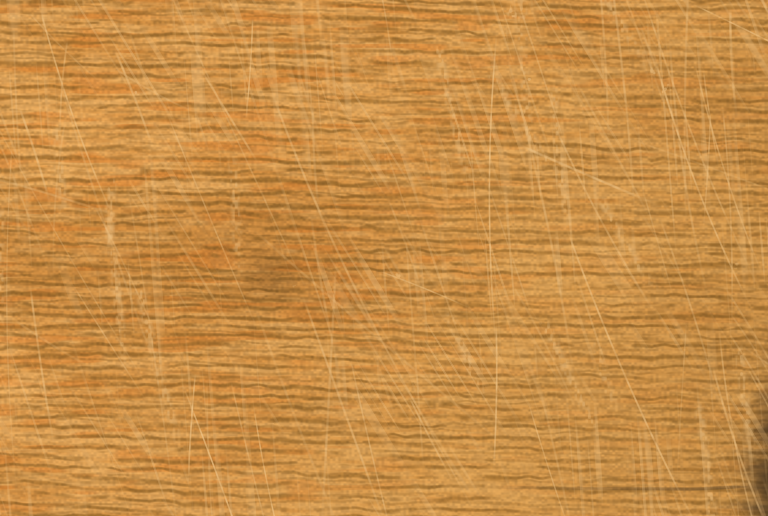
Reproduce this texture procedurally as a Shadertoy shader.

```glsl
// A worn oak board: warm orange-tan wood with close, broken dark grain, made
// of jittered rows and stretched noise, then crossed by a loop of pale knife
// scratches, faint hairlines and chips, with a stained lower right corner.

#define GRAIN_ROWS 50.0
#define GRAIN_DEPTH 0.80
#define SCRATCHES 110
#define SCRATCH_WIDTH 0.0026
#define CHIPS 8
#define ORANGE vec3(0.825, 0.55, 0.25)
#define PALE vec3(0.885, 0.655, 0.37)
#define OLIVE vec3(0.785, 0.575, 0.295)
#define RUST vec3(0.81, 0.46, 0.16)
#define GRAIN vec3(0.56, 0.385, 0.155)
#define CREAM vec3(0.94, 0.77, 0.53)
#define STAIN vec3(0.25, 0.19, 0.12)

float hash(vec2 p) {
    vec3 q = fract(p.xyx * 0.1031);
    q += dot(q, q.yzx + 33.33);
    return fract((q.x + q.y) * q.z);
}

float noise(vec2 p) {
    vec2 i = floor(p), f = fract(p);
    f = f * f * (3.0 - 2.0 * f);
    return mix(mix(hash(i), hash(i + vec2(1, 0)), f.x),
               mix(hash(i + vec2(0, 1)), hash(i + vec2(1, 1)), f.x), f.y);
}

float fbm(vec2 p) {
    return 0.55 * noise(p) + 0.3 * noise(p * 2.1 + 17.0) + 0.15 * noise(p * 4.3 + 41.0);
}

// Dark grain: one ragged line of short dashes in each row
float grainLines(vec2 p, float rows, float seed) {
    float v = (p.y + 0.022 * p.x) * rows + seed;
    v += 0.9 * noise(vec2(p.x * 2.2, p.y * 4.0) + seed) + 0.3 * noise(vec2(p.x * 16.0, p.y * 14.0));
    float row = floor(v);
    float offset = 0.34 * (noise(vec2(p.x * 5.0, row * 13.0)) - 0.5)
                 + 0.26 * (noise(vec2(p.x * 42.0, row * 7.0)) - 0.5);
    float d = abs(fract(v) - 0.5 - offset);
    float dash = noise(vec2(p.x * 10.0 + seed, row * 17.0));
    float flecks = noise(vec2(p.x * 60.0, row * 11.0));
    float ink = smoothstep(0.15, 0.62, 0.6 * dash + 0.4 * flecks);
    float width = mix(0.2, 0.38, noise(vec2(p.x * 22.0, row * 19.0)));
    return ink * (1.0 - smoothstep(0.1 * width, width, d));
}

// Faint hairlines: noise stretched along one leaning direction
float hairlines(vec2 p, float angle, float seed) {
    vec2 dir = vec2(sin(angle), -cos(angle));
    vec2 q = vec2(dot(p, vec2(-dir.y, dir.x)), dot(p, dir));
    float line = smoothstep(0.66, 0.95, noise(vec2(q.x * 150.0, q.y * 5.0) + seed));
    return line * smoothstep(0.4, 0.7, fbm(q * vec2(7.0, 4.0) + seed));
}

// Cover of pale knife marks, mostly steep and leaning down to the right
float scratches(vec2 p, float aspect, float px) {
    float cover = 0.0;
    for (int i = 0; i < SCRATCHES; i++) {
        float k = float(i);
        vec2 start = vec2(mix(-0.2, aspect, hash(vec2(k, 1.0))), mix(0.2, 1.2, hash(vec2(k, 2.0))));
        bool shallow = i % 10 == 4;
        bool scuff = i % 6 == 1;
        float h = hash(vec2(k, 3.0));
        float angle = shallow ? mix(0.75, 1.3, h) : mix(-0.08, 0.58, h);
        float size = hash(vec2(k, 4.0));
        float len = scuff ? mix(0.15, 0.4, size) : mix(0.2, 0.85, size * size);
        vec2 dir = vec2(sin(angle), -cos(angle));
        float t = dot(p - start, dir) / len;
        if (t < 0.0 || t > 1.0) continue;
        float bend = 0.2 * len * (hash(vec2(k, 5.0)) - 0.4) * t * (1.0 - t);
        float d = abs(dot(p - start, vec2(-dir.y, dir.x)) + bend);
        float width = (scuff ? 0.013 : SCRATCH_WIDTH * mix(0.6, 1.2, hash(vec2(k, 6.0)))) + px * 0.5;
        if (d > width) continue;
        float strength = hash(vec2(k, 7.0));
        strength = scuff ? 0.42 : mix(0.25, 0.8, strength * strength);
        float taper = smoothstep(0.0, 0.12, t) * (1.0 - smoothstep(0.65, 1.0, t));
        float broken = scuff ? smoothstep(0.3, 0.85, noise(p * vec2(190.0, 120.0) + k))
                             : mix(0.4, 1.0, noise(vec2(t * len * 90.0, k * 3.0)));
        float mark = strength * taper * broken * (1.0 - smoothstep(0.1 * width, width, d));
        cover = 1.0 - (1.0 - cover) * (1.0 - mark);
    }
    return cover;
}

// Small ragged dents where the surface is chipped
float chips(vec2 p, float aspect) {
    float cover = 0.0;
    for (int i = 0; i < CHIPS; i++) {
        float k = float(i) + 100.0;
        vec2 c = vec2(aspect * hash(vec2(k, 1.0)), mix(0.4, 1.0, hash(vec2(k, 2.0))));
        float r = mix(0.004, 0.017, pow(hash(vec2(k, 3.0)), 2.0));
        float d = length(p - c) + r * 1.6 * (noise(p * 190.0 + k) - 0.4);
        cover = max(cover, 0.5 * (1.0 - smoothstep(0.1 * r, r, d)));
    }
    return cover;
}

void mainImage(out vec4 fragColor, in vec2 fragCoord) {
    float px = 1.0 / iResolution.y, aspect = iResolution.x * px;
    vec2 p = fragCoord * px;

    // Wood body: broad tone, fine fibres and rusty streaks
    float broad = fbm(p * vec2(2.0, 4.0) + 3.0);
    float fibre = fbm(vec2(p.x * 16.0, p.y * 95.0));
    vec3 col = mix(ORANGE, PALE, smoothstep(0.3, 0.72, 0.6 * fibre + 0.4 * broad));
    float yellowing = smoothstep(0.4, 1.3, p.x / aspect + 0.45 * (1.0 - p.y) + 0.6 * (broad - 0.5));
    col = mix(col, OLIVE, 0.2 + 0.45 * yellowing);
    float rust = smoothstep(0.6, 0.85, noise(vec2(p.x * 12.0, p.y * 90.0) + 50.0));
    col = mix(col, RUST, 0.45 * rust * (1.0 - 0.7 * yellowing));

    // Two layers of grain, worn in places, and speckled pores
    float wear = mix(0.6, 1.1, fbm(p * vec2(5.0, 8.0) + 20.0));
    col = mix(col, GRAIN, GRAIN_DEPTH * wear * grainLines(p, GRAIN_ROWS, 0.0));
    col = mix(col, GRAIN, 0.4 * wear * grainLines(p, GRAIN_ROWS * 1.37, 31.0));
    col *= 1.0 + 0.15 * (noise(p * vec2(190.0, 230.0)) - 0.5) + 0.12 * (broad - 0.5);

    // Soft smudge, dark crack and streaked corner stain
    float smudge = 1.0 - smoothstep(0.0, 0.08, length(p - vec2(0.35 * aspect, 0.46)) + 0.06 * (fibre - 0.5));
    col *= 1.0 - 0.13 * smudge;
    float crack = 1.0 - smoothstep(0.001, 0.005, abs(p.y - 0.052 - 0.006 * noise(vec2(p.x * 9.0, 5.0))));
    crack *= smoothstep(0.5, 0.95, p.x / aspect);
    float edge = aspect - p.x + 0.09 * (fbm(p * vec2(14.0, 60.0)) - 0.5) + 0.25 * p.y;
    float corner = 1.0 - smoothstep(-0.02, 0.11, edge);
    col = mix(col, STAIN, max(0.4 * crack, 0.85 * corner));

    // Pale marks on top
    float hair = max(hairlines(p, 0.08, 5.0), max(hairlines(p, 0.32, 60.0), hairlines(p, 0.55, 90.0)));
    col = mix(col, CREAM, 0.3 * hair);
    col = mix(col, CREAM, max(scratches(p, aspect, px), chips(p, aspect)));
    fragColor = vec4(clamp(col, 0.0, 1.0), 1.0);
}
```
